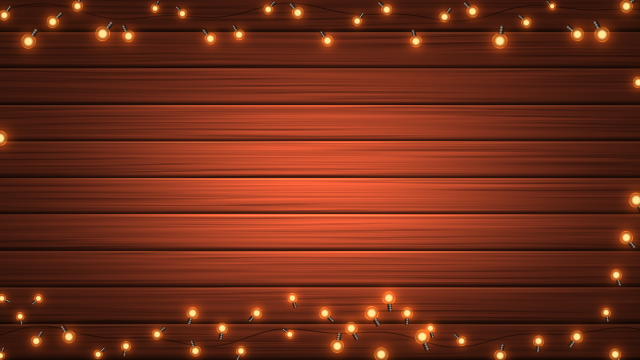
This texture is drawn by a Shadertoy shader. Its source:

```glsl
// Warm wooden planks lit from the centre, framed by strings of glowing bulbs.
// Grain is layered sines stretched along each plank; the bulbs sit on
// sine-shaped strands, each drawn with a socket, halo, glass rim and hot core.

const float PLANK_HEIGHT = 0.1014;   // all lengths are in canvas heights
const float PLANK_OFFSET = 0.5058;
const float GRAIN_DEPTH = 0.19;
const float STREAK_DEPTH = 0.22;
const vec2 LIGHT_CENTRE = vec2(0.50, 0.48);
const vec2 LIGHT_FALLOFF = vec2(0.62, 1.15);
const float LIGHT_BASE = 0.19;
const float LIGHT_GAIN = 0.76;
const vec3 WOOD = vec3(1.0, 0.385, 0.225);
const vec3 SHEEN = vec3(0.30, 0.20, 0.11);
const vec3 WIRE = vec3(0.07, 0.025, 0.02);
const vec3 HALO = vec3(0.90, 0.34, 0.05);
const vec3 GLASS = vec3(1.0, 0.66, 0.20);
const vec3 CORE = vec3(0.99, 0.91, 0.60);
const float BULB_MIN = 0.0090;
const float BULB_RANGE = 0.0065;
const float PI = 3.14159265;

float hash(float n) { return fract(sin(n * 127.1 + 3.7) * 4375.85); }

// Antialiased coverage of a signed distance
float fill(float d) {
    float w = 0.8 / iResolution.y;
    return 1.0 - smoothstep(-w, w, d);
}

// Smooth fibres; each layer fades in and out along the plank
float grain(vec2 p, float seed) {
    float sum = 0.0, amp = 0.45, freq = 170.0;
    for (int k = 0; k < 5; k++) {
        float phase = seed * 6.3 + float(k) * 2.4;
        float bend = 1.7 * sin(p.x * 2.3 + phase) + 0.9 * sin(p.x * 5.9 - phase + p.y * 31.0);
        float streak = 0.55 + 0.45 * sin(p.x * (3.0 + 1.3 * float(k)) + phase * 1.7 + p.y * 67.0);
        sum += amp * streak * sin(p.y * freq + bend + phase);
        freq *= 1.55;
        amp *= 0.86;
    }
    return sum;
}

// Sparse thin dark veins, tapering at both ends
float veins(vec2 p, float seed) {
    float wave = 2.2 * sin(p.x * 1.9 + seed * 9.0) + 0.8 * sin(p.x * 6.7 + p.y * 23.0);
    float line = sin(p.y * 330.0 + wave + seed * 17.0);
    float taper = sin(p.x * 4.3 + p.y * 53.0 + seed * 29.0);
    return smoothstep(0.45, 1.0, line) * smoothstep(-0.4, 0.8, taper);
}

vec3 planks(vec2 p, float aspect) {
    float row = (p.y - PLANK_OFFSET) / PLANK_HEIGHT;
    float id = floor(row);
    float y = fract(row);   // 0 at the lower edge of a plank, 1 at the upper
    vec2 q = (p - LIGHT_CENTRE * vec2(aspect, 1.0)) * LIGHT_FALLOFF;
    float light = LIGHT_BASE + LIGHT_GAIN * exp(-7.0 * dot(q, q));
    float seed = hash(id + 31.0);
    float shade = mix(0.86, 1.04, y) * (0.95 + 0.1 * hash(id + 20.0));
    shade *= mix(0.36, 1.0, smoothstep(0.01, 0.16, y));
    shade *= 1.0 + GRAIN_DEPTH * grain(p, seed);
    shade *= 1.0 - STREAK_DEPTH * veins(p, seed);
    vec3 col = WOOD * light * shade;
    // Lit upper rim beside the dark seam
    float edge = smoothstep(0.93, 0.965, y) * (1.0 - smoothstep(0.975, 1.0, y));
    return col + SHEEN * edge * light * (0.7 + 0.3 * sin(p.x * 4.0 + id));
}

// Thin cable following two sines about a base height
void addWire(inout vec3 col, vec2 p, float base, float amp, float phase) {
    float a = p.x * 8.3 + phase, b = p.x * 19.0 - phase;
    float y = base + amp * (sin(a) + 0.5 * sin(b));
    float slope = amp * (8.3 * cos(a) + 9.5 * cos(b));
    float d = abs(p.y - y) / sqrt(1.0 + slope * slope) - 0.0013;
    col = mix(col, WIRE, 0.75 * fill(d));
}

void addBulb(inout vec3 col, vec2 p, vec2 centre, float r, float tilt) {
    vec2 q = p - centre;
    vec2 axis = vec2(sin(tilt), cos(tilt));
    float along = dot(q, axis);
    float across = dot(q, vec2(axis.y, -axis.x));
    float d = length(q);
    // Halo on the wood
    col += HALO * (0.45 * exp(-d * d / (r * r * 3.2)) + 0.12 * exp(-d / (r * 2.4)));
    // Ribbed metal socket
    vec2 box = abs(vec2(across, along - 1.9 * r)) - r * vec2(0.42, 0.72);
    float shine = exp(-pow(across / r + 0.1, 2.0) * 22.0);
    vec3 metal = mix(vec3(0.16, 0.10, 0.08), vec3(0.68, 0.56, 0.48), shine);
    metal *= 0.8 + 0.2 * sin(along / r * 14.0);
    col = mix(col, metal, fill(max(box.x, box.y)));
    // Glass with a bright rim, then the filament glow
    col = mix(col, GLASS, 0.25 * fill(d - 1.3 * r));
    col += GLASS * 0.30 * fill(abs(d - 1.24 * r) - 0.06 * r) * (0.5 + 0.5 * sin(atan(q.y, q.x) * 3.0 + tilt));
    col = mix(col, CORE, 1.0 - smoothstep(0.45 * r, 1.0 * r, d));
}

float bulbSize(float seed) { return BULB_MIN + BULB_RANGE * hash(seed); }
float bulbTilt(float seed) { return 1.8 * (hash(seed + 0.5) - 0.5); }

void mainImage(out vec4 fragColor, in vec2 fragCoord) {
    vec2 p = fragCoord / iResolution.y;
    float aspect = iResolution.x / iResolution.y;
    vec3 col = planks(p, aspect);

    addWire(col, p, 0.965, 0.018, 1.0);
    addWire(col, p, 0.065, 0.020, 0.4);

    // Top strand: the lower a bulb hangs, the larger it is
    for (float i = 0.0; i < 24.0; i++) {
        float u = (i - 11.5) / 4.0;
        float hang = cos(1.848 * (i - 1.1 - 0.9 * exp(-u * u)));
        vec2 c = vec2(0.012 + 0.0748 * i - 0.030 * sin(0.262 * i), 0.935 - 0.051 * hang);
        addBulb(col, p, c, bulbSize(i) + 0.002 * hang, bulbTilt(i));
    }
    // Bottom strand
    for (float i = 0.0; i < 17.0; i++) {
        float u = (i - 5.5) / 3.0;
        vec2 c = vec2(0.005 + 0.1065 * i - 0.104 * exp(-u * u), 0.042 - 0.030 * cos(1.933 * i));
        addBulb(col, p, c, bulbSize(i + 40.0), bulbTilt(i + 40.0) + PI * step(0.5, hash(i + 7.0)));
    }
    // Raised strand in the bottom middle
    for (float i = 0.0; i < 10.0; i++) {
        float s = sin(PI * i / 9.0);
        vec2 c = vec2(0.535 + 0.0734 * i + 0.076 * s * s, 0.130 + 0.042 * cos(0.5 * PI * (i - 3.0)));
        addBulb(col, p, c, bulbSize(i + 70.0), PI + bulbTilt(i + 70.0));
    }
    // Short runs at the left corner and down the right side
    for (float i = 0.0; i < 3.0; i++)
        addBulb(col, p, vec2(0.005 + 0.051 * i, 0.146 + 0.025 * cos(PI * i)), 0.009, 2.0 + i);
    for (float i = 0.0; i < 4.0; i++)
        addBulb(col, p, vec2(aspect - 0.010 - 0.028 * i, 0.444 - 0.104 * i), 0.016 - 0.002 * i, 2.6 + bulbTilt(i + 90.0));
    addBulb(col, p, vec2(0.0, 0.616), 0.016, -1.6);
    addBulb(col, p, vec2(aspect - 0.004, 0.771), 0.012, 1.6);

    fragColor = vec4(clamp(col, 0.0, 1.0), 1.0);
}
```
